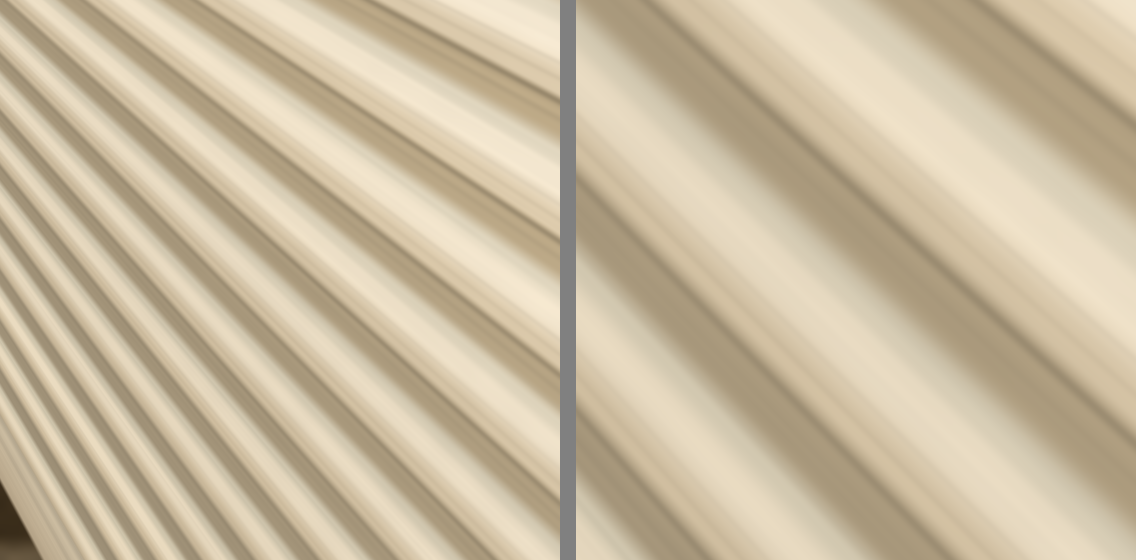
Left, the full canvas; right, a detail of the centre.
Write a WebGL 1 fragment shader that draws this texture.

```glsl
precision highp float;
// Corrugated cream sheet seen at a slant: ridges fan out from a vanishing point.
// Each ray's slope becomes a ridge coordinate; its fraction drives the shading,
// with per-ridge tint, fine streaks, and a rim over a dark lower-left corner.
uniform vec2 u_resolution;

#define VANISH vec2(-0.911, -0.831) // in canvas units, y downward
#define FIRST_SLOPE 0.53            // slope of the first groove
#define RIDGE_RATE 7.463            // ridges per unit of slope
#define RIDGE_GAIN 1.393            // crowding toward the far side
#define RIM_START 10.92             // ridge coordinate of the rim
#define RIM_END 12.32               // ridge coordinate of the sheet's edge
#define STREAKS 0.028               // strength of lengthwise streaks
#define TINT_VARIATION 0.022        // brightness change between ridges

float hash(vec2 p) {
  return fract(sin(dot(p, vec2(41.3, 289.1))) * 4375.85);
}

float noise(vec2 p) {
  vec2 i = floor(p), f = fract(p);
  f = f * f * (3.0 - 2.0 * f);
  return mix(mix(hash(i), hash(i + vec2(1, 0)), f.x),
             mix(hash(i + vec2(0, 1)), hash(i + vec2(1, 1)), f.x), f.y);
}

float line(float x, float center, float width) {
  float d = (x - center) / width;
  return exp(-d * d);
}

// Shading across one ridge: shadowed groove, grey flank, cream crest, beige flank.
vec3 ridgeColor(float f, float near, float px) {
  vec3 shadow = mix(vec3(0.59, 0.54, 0.45), vec3(0.76, 0.68, 0.54), near);
  vec3 grey   = mix(vec3(0.78, 0.74, 0.64), vec3(0.89, 0.85, 0.76), near);
  vec3 cream  = mix(vec3(0.88, 0.82, 0.71), vec3(0.97, 0.92, 0.83), near);
  vec3 beige  = mix(vec3(0.78, 0.71, 0.59), vec3(0.88, 0.81, 0.69), near);

  vec3 col = mix(shadow, grey, smoothstep(0.20, 0.37, f));
  col = mix(col, cream, smoothstep(0.37, 0.53, f));
  col = mix(col, beige, smoothstep(0.62, 0.86, f));
  float soft = mix(0.15, 0.05, near) + px;
  col = mix(col, shadow, smoothstep(1.0 - soft, 1.0, f));

  // Crisp crease at the groove and faint fold lines on the flanks
  float crease = line(min(f, 1.0 - f), 0.0, 0.022 + px);
  col *= 1.0 - mix(0.03, 0.22, near * near) * crease;
  float folds = line(f, 0.73, 0.014 + px) + line(f, 0.84, 0.014 + px)
              + line(f, 0.12, 0.02 + px);
  return col * (1.0 - 0.045 * near * folds);
}

vec3 rimColor(float u, float px) {
  float across = (u - RIM_START) / (RIM_END - RIM_START);
  vec3 col = mix(vec3(0.83, 0.77, 0.66), vec3(0.71, 0.64, 0.53), across);
  float lines = line(u, RIM_START + 0.06, 0.07 + px)
              + 0.6 * line(u, RIM_START + 0.48, 0.06 + px);
  return col * (1.0 - 0.13 * lines);
}

void main() {
  vec2 q = gl_FragCoord.xy / u_resolution;
  q.y = 1.0 - q.y;

  // Ridge coordinate of the ray through this point, and the size of a pixel in it
  vec2 ray = q - VANISH;
  float slope = ray.y / ray.x;
  float s = slope - FIRST_SLOPE;
  float u = s * (RIDGE_RATE + RIDGE_GAIN * s);
  float rate = RIDGE_RATE + 2.0 * RIDGE_GAIN * s;
  float px = rate * sqrt(1.0 + slope * slope)
           / (ray.x * min(u_resolution.x, u_resolution.y));

  // Light grows toward the upper right
  float near = clamp(0.46 + 0.58 * q.x - 0.42 * q.y, 0.0, 1.0);
  vec3 col = ridgeColor(fract(u), near, px);
  col = mix(col, rimColor(u, px), smoothstep(-px, px, u - RIM_START));

  // Ridge tint, lengthwise streaks and soft mottling
  float along = length(ray);
  float tint = noise(vec2(u * 0.9, 3.7)) - 0.5;
  float streak = noise(vec2(u * 23.0, along * 1.5)) - 0.5;
  float mottle = noise(q * 24.0) - 0.5;
  col *= 1.0 + TINT_VARIATION * 2.0 * tint + STREAKS * streak + 0.01 * mottle;

  // Dark space beyond the sheet, with a dim glow at the bottom
  vec3 beyond = mix(vec3(0.22, 0.17, 0.10), vec3(0.40, 0.34, 0.25),
                    smoothstep(0.95, 1.0, q.y));
  beyond *= 0.9 + 0.2 * noise(q * 40.0);
  float edge = 1.5 * px + 0.03;
  col = mix(col, beyond, smoothstep(-edge, edge, u - RIM_END));

  gl_FragColor = vec4(col, 1.0);
}
```
